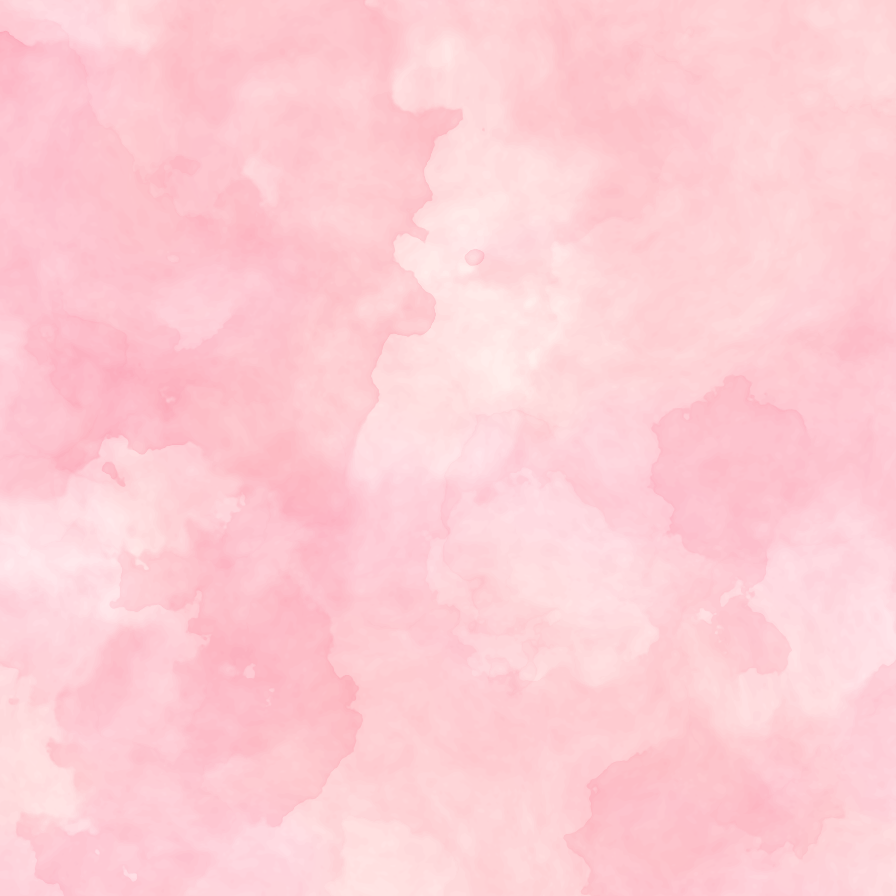
Write a Shadertoy shader that draws this texture.

```glsl
const vec3 DEEP_ROSE = vec3(0.99, 0.70, 0.75);
const vec3 PALE_BLUSH = vec3(1.0, 0.89, 0.90);
const vec3 PEACH_SHIFT = vec3(0.0, 0.008, -0.016);
const float GRID = 5.0;

float hash(vec2 p) {
    return fract(sin(dot(p, vec2(127.1, 311.7))) * 43758.55);
}

float noise(vec2 p) {
    vec2 cell = floor(p);
    vec2 f = fract(p);
    f = f * f * (3.0 - 2.0 * f);
    float low = mix(hash(cell), hash(cell + vec2(1, 0)), f.x);
    float high = mix(hash(cell + vec2(0, 1)), hash(cell + vec2(1, 1)), f.x);
    return mix(low, high, f.y);
}

// Fractal noise, normalised to 0..1
float fbm(vec2 p, int octaves) {
    float sum = 0.0, total = 0.0, amplitude = 0.5;
    for (int i = 0; i < octaves; i++) {
        sum += amplitude * noise(p);
        total += amplitude;
        amplitude *= 0.5;
        p = mat2(1.6, 1.2, -1.2, 1.6) * p + 7.3;
    }
    return sum / total;
}

// One pool of paint: ragged outline, partly lost edge, pigment gathered at the rim
float wash(vec2 p, vec2 centre, float radius, float strength, float seed, float ragged) {
    float d = length(p - centre) - radius;
    if (d > 1.1 * radius + 0.06) return 0.0;
    d += 2.1 * radius * (fbm(p * 6.0 + seed, 4) - 0.5) + ragged;
    float lost = smoothstep(0.36, 0.66, fbm(p * 6.0 + seed + 20.0, 2));
    float soft = mix(0.002, 0.06, lost);
    float inside = 1.0 - smoothstep(-soft, soft, d);
    float fade = mix(0.4, 1.0, exp(min(d, 0.0) / 0.08));
    float rim = (1.0 - lost) * exp(-abs(d + 0.002) / 0.006);
    return strength * inside * fade - 0.13 * rim;
}

// Smaller pools on a jittered grid, some dark and some pale
float scatteredWashes(vec2 p, float ragged) {
    float tone = 0.0;
    for (float y = 0.0; y < GRID; y++) {
        for (float x = 0.0; x < GRID; x++) {
            vec2 id = vec2(x, y) + 3.0;
            vec2 jitter = vec2(hash(id), hash(id + 17.0));
            vec2 centre = (vec2(x, y) + jitter) / GRID;
            float radius = mix(0.03, 0.16, hash(id + 31.0));
            float strength = mix(-0.3, 0.36, hash(id + 47.0));
            tone += wash(p, centre, radius, strength, x * 3.7 + y * 5.3, ragged);
        }
    }
    return tone;
}

// Broad pools that set the balance of dark and pale
float broadWashes(vec2 p, float ragged) {
    float tone = wash(p, vec2(0.23, 0.78), 0.27, -0.45, 2.0, ragged);
    tone += wash(p, vec2(0.55, 0.64), 0.13, 0.40, 11.0, ragged);
    tone += wash(p, vec2(0.08, 0.24), 0.17, 0.42, 23.0, ragged);
    tone += wash(p, vec2(0.25, 0.19), 0.11, -0.35, 37.0, ragged);
    tone += wash(p, vec2(0.92, 0.34), 0.12, 0.38, 41.0, ragged);
    return tone;
}

// Crisp tone steps, like layered flat stains
float layered(float tone, float stepSize) {
    float s = tone / stepSize;
    return stepSize * (floor(s) + smoothstep(0.3, 0.7, fract(s)));
}

void mainImage(out vec4 fragColor, in vec2 fragCoord) {
    vec2 p = fragCoord / iResolution.y;

    // Wandering paper flow and feathered pool edges
    vec2 flow = vec2(fbm(p * 4.0 + 5.0, 4), fbm(p * 4.0 + 15.0, 4)) - 0.5;
    float ragged = 0.085 * (fbm(p * 32.0, 4) - 0.5);

    // Tone: 0 is deep rose, 1 is pale blush
    float tone = 0.575 + 0.78 * (fbm(p * 3.2 + flow * 1.2 + 9.0, 6) - 0.5);
    tone += broadWashes(p + flow * 0.05, ragged);
    tone += scatteredWashes(p + flow * 0.05, ragged);

    // Feathery blotches and fine grain of pigment in the paper
    tone += 0.34 * (fbm(p * 36.0 + flow * 6.0 + 3.0, 4) - 0.5);
    tone += 0.16 * (fbm(p * 95.0 + flow * 9.0, 2) - 0.5);
    tone = clamp(layered(tone, 0.07), -0.2, 1.2);

    // Slow drift between peach and cool pink
    float warmth = smoothstep(0.3, 0.7, fbm(p * 4.5 + flow + 30.0, 4)) - 0.5;
    vec3 colour = mix(DEEP_ROSE, PALE_BLUSH, tone) + PEACH_SHIFT * warmth;
    fragColor = vec4(clamp(colour, 0.0, 1.0), 1.0);
}
```
